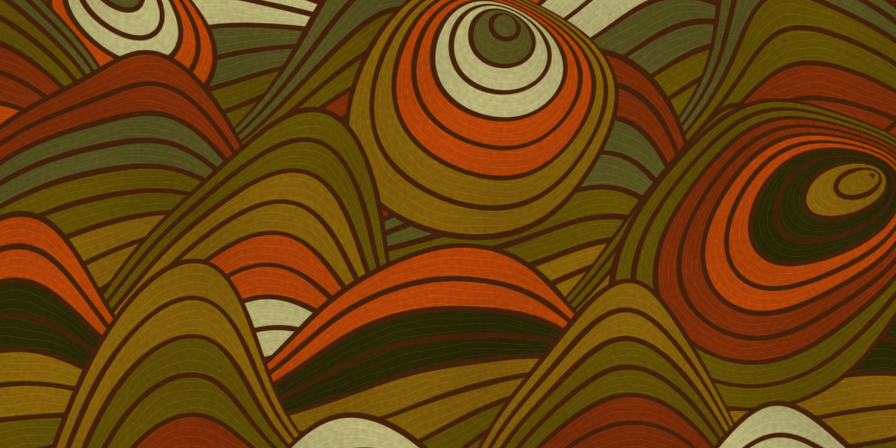
Write a Shadertoy shader that draws this pattern.

```glsl
// Flowing retro bands: overlapping waves and pinched bowls with dark contour lines.

const vec3 OUTLINE = vec3(0.26, 0.125, 0.04);
const vec3 OLIVE   = vec3(0.36, 0.29, 0.02);
const vec3 MOSS    = vec3(0.32, 0.30, 0.11);
const vec3 ORANGE  = vec3(0.67, 0.25, 0.03);
const vec3 MUSTARD = vec3(0.49, 0.35, 0.04);
const vec3 RUST    = vec3(0.47, 0.17, 0.03);
const vec3 CREAM   = vec3(0.68, 0.65, 0.43);
const vec3 SHADOW  = vec3(0.16, 0.15, 0.02);

const int   WAVES       = 8;
const int   BOWLS       = 3;
const float WAVE_STEP   = 0.2;     // vertical distance between waves
const float WAVE_FREQ   = 6.5;
const float WAVE_SHIFT  = 2.6;     // phase change from wave to wave
const float CREST_X     = 0.63;
const float LINE_HALF   = 0.0056;  // half the contour line width
const float LINE_SHARE  = 0.2;     // largest share of a pinched band
const float BOWL_STEP   = 0.036;   // radius change per band
const float BOWL_PINCH  = 0.8;     // 0 is concentric, 1 is tangent
const float GRAIN       = 0.09;

// Gradient noise, about -0.7 to 0.7
vec2 randomGradient(vec2 cell) {
    float angle = 6.2832 * fract(sin(dot(cell, vec2(127.1, 311.7))) * 4375.85);
    return vec2(cos(angle), sin(angle));
}

float gradientNoise(vec2 p) {
    vec2 i = floor(p), f = fract(p);
    vec2 u = f * f * f * (f * (f * 6.0 - 15.0) + 10.0);
    vec2 o = vec2(0.0, 1.0);
    float low  = mix(dot(randomGradient(i), f),
                     dot(randomGradient(i + o.yx), f - o.yx), u.x);
    float high = mix(dot(randomGradient(i + o.xy), f - o.xy),
                     dot(randomGradient(i + o.yy), f - o.yy), u.x);
    return mix(low, high, u.y);
}

// Bands share colours in short runs, spread evenly over the palette
vec3 bandColour(float index, float seed) {
    float t = fract(floor(index * 0.5) * 0.618 + seed);
    if (t < 0.26) return OLIVE;
    if (t < 0.42) return ORANGE;
    if (t < 0.58) return MOSS;
    if (t < 0.73) return MUSTARD;
    if (t < 0.86) return RUST;
    if (t < 0.96) return CREAM;
    return SHADOW;
}

// Paints a bundle wherever its band coordinate is positive
void paintBundle(inout vec3 colour, float band, float seed, vec2 p) {
    float pixel = 1.0 / iResolution.y;
    float slope = length(vec2(dFdx(band), dFdy(band))) / pixel + 1e-3;
    float lineHalf = min(LINE_HALF * (1.0 + 0.5 * gradientNoise(p * 4.0 + seed)),
                         LINE_SHARE / slope);

    // Fill with soft tone changes and hairline strands
    vec3 fill = bandColour(floor(band), seed);
    fill *= 1.0 + 0.14 * gradientNoise(p * 4.0 + seed * 9.0);
    float strand = sin(band * 25.0 + 5.0 * gradientNoise(p * 9.0));
    fill += 0.035 * smoothstep(0.8, 1.0, strand) * vec3(1.0, 0.9, 0.5);

    // Contour lines keep their width until the bands pinch
    float toLine = (0.5 - abs(fract(band) - 0.5)) / slope;
    float line = 1.0 - smoothstep(lineHalf - pixel, lineHalf + pixel, toLine);
    line = max(line, step(band, 0.0));
    float cover = smoothstep(-pixel, pixel, band / slope + lineHalf);
    colour = mix(colour, mix(fill, OUTLINE, line), cover);
}

// Upper boundary of a wave
float waveEdge(float i, float x) {
    float height = mod(i, 2.0) < 0.5 ? 0.28 : 0.18;
    float phase = WAVE_FREQ * (x - CREST_X) - WAVE_SHIFT * (i - 4.0);
    return 1.3 - WAVE_STEP * i + height * cos(phase)
         + 0.08 * gradientNoise(vec2(x * 2.0, i * 3.7));
}

// Bands narrow where a wave nears the next one
float waveBand(float i, vec2 p) {
    float top = waveEdge(i, p.x);
    float gap = max(top - waveEdge(i + 1.0, p.x), 0.0);
    return (top - p.y) / (0.03 + 0.07 * gap);
}

// Nested circles pushed off centre, so they pinch on one side
float bowlBand(float j, vec2 p) {
    vec2 w = p - vec2(0.2 + 0.87 * j, 1.1 - 0.12 * j * j);
    vec2 push = -BOWL_PINCH * vec2(sin(0.4 * j), cos(0.4 * j));
    float along = dot(w, push), k = 1.0 - dot(push, push);
    float radius = (sqrt(along * along + k * dot(w, w)) - along) / k;
    return (0.2 + 0.08 * j - radius) / BOWL_STEP;
}

void mainImage(out vec4 fragColor, in vec2 fragCoord) {
    vec2 p = fragCoord / iResolution.y;

    // Sway the canvas so that the slopes lean and overhang
    vec2 q = p;
    q.x += 0.09 * sin(4.5 * p.y + 1.0) + 0.13 * gradientNoise(p * 1.8 + 3.3);
    q.y += 0.1 * gradientNoise(p * 1.7 + 8.6);

    // Paint from back to front, a bowl after every second wave
    vec3 colour = OLIVE;
    for (int i = 0; i < WAVES; i++) {
        float wave = float(i);
        paintBundle(colour, waveBand(wave, q), wave * 0.27, p);
        if (i % 2 == 1 && i / 2 < BOWLS) {
            float bowl = float(i / 2);
            paintBundle(colour, bowlBand(bowl, q), 0.3 + bowl * 0.41, p);
        }
    }

    colour *= 1.0 + GRAIN * gradientNoise(p * 90.0);
    fragColor = vec4(colour, 1.0);
}
```
